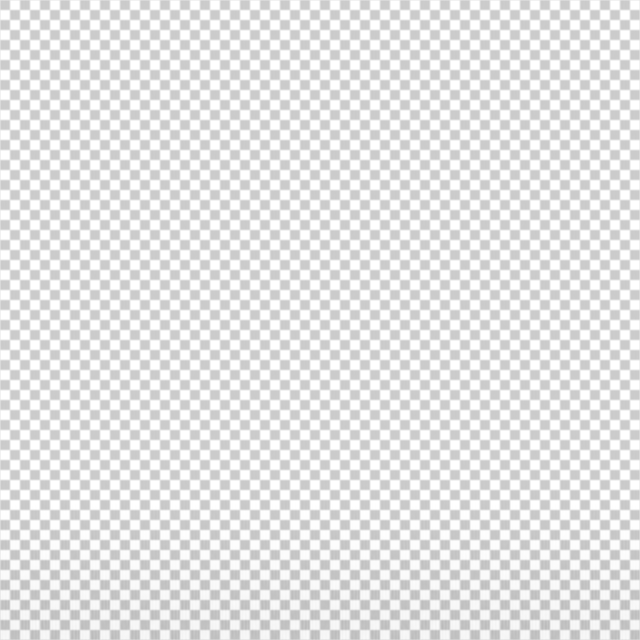
Write a Shadertoy shader that draws this pattern.

```glsl
// Grey and white checkerboard of 64 by 64 soft-edged cells, with fine worn grain that grows toward the bottom.

vec2 hashGradient(vec2 cell) {
    float h = fract(sin(dot(cell, vec2(127.1, 311.7))) * 43758.5);
    return vec2(cos(6.2832 * h), sin(6.2832 * h));
}

float gradientNoise(vec2 p) {
    vec2 i = floor(p), f = fract(p);
    vec2 u = f * f * f * (f * (f * 6.0 - 15.0) + 10.0);
    float a = dot(hashGradient(i), f);
    float b = dot(hashGradient(i + vec2(1, 0)), f - vec2(1, 0));
    float c = dot(hashGradient(i + vec2(0, 1)), f - vec2(0, 1));
    float d = dot(hashGradient(i + vec2(1, 1)), f - vec2(1, 1));
    return mix(mix(a, b, u.x), mix(c, d, u.x), u.y);
}

// Square wave that flips sign at every whole number, with edges of half-width soft
vec2 softSquareWave(vec2 p, float soft) {
    return clamp(sin(3.14159 * p) / (3.14159 * soft), -1.0, 1.0);
}

void mainImage(out vec4 fragColor, in vec2 fragCoord) {
    // Cell units, counted from the upper left corner
    vec2 uv = fragCoord / iResolution.xy;
    vec2 p = 64.0 * vec2(uv.x, 1.0 - uv.y);

    // Cells whose column and row share parity are grey
    float soft = max(0.1, 32.0 / min(iResolution.x, iResolution.y));
    vec2 wave = softSquareWave(p, soft);
    float grey = 0.5 + 0.5 * wave.x * wave.y;

    // Fine vertical grain, patchy and strongest near the bottom
    float wear = 1.0 - smoothstep(0.0, 0.3, uv.y);
    float patches = 0.6 + gradientNoise(p * 0.6);
    float streaks = patches * sin(18.85 * p.x) + gradientNoise(p * vec2(3.3, 1.7));
    float grain = streaks * (0.004 + 0.014 * wear);

    // Both tones darken slightly with wear
    float greyTone = 0.797 - 0.04 * wear + grain;
    float whiteTone = 1.0 - 0.035 * wear * wear + 0.5 * grain * wear;
    fragColor = vec4(vec3(clamp(mix(whiteTone, greyTone, grey), 0.0, 1.0)), 1.0);
}
```
